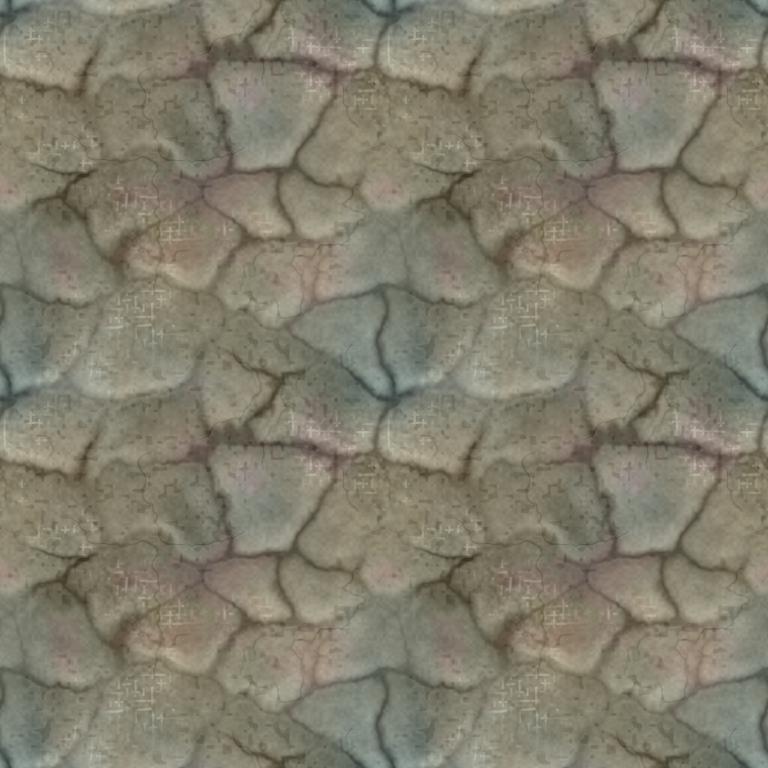
This texture is drawn by a WebGL 1 fragment shader. Its source:

```glsl
precision highp float;
uniform vec2 u_resolution;

vec2 hash2(vec2 p) {
  vec3 q = fract(p.xyx * vec3(0.1031, 0.1030, 0.0973));
  q += dot(q, q.yzx + 33.33);
  return fract((q.xx + q.yz) * q.zy);
}

// Value noise on the unit tile, wrapping after n cells
float noise(vec2 p, float n, float seed) {
  p *= n;
  vec2 i = floor(p), f = fract(p);
  f = f * f * (3.0 - 2.0 * f);
  float a = hash2(mod(i, n) + seed).x;
  float b = hash2(mod(i + vec2(1.0, 0.0), n) + seed).x;
  float c = hash2(mod(i + vec2(0.0, 1.0), n) + seed).x;
  float d = hash2(mod(i + 1.0, n) + seed).x;
  return mix(mix(a, b, f.x), mix(c, d, f.x), f.y);
}

float fbm(vec2 p, float n, float seed) {
  float sum = 0.0, amp = 0.5;
  for (int i = 0; i < 5; i++) {
    sum += amp * noise(p, n, seed);
    n *= 2.0;
    amp *= 0.5;
    seed += 17.0;
  }
  return sum / 0.97;
}

vec2 stoneSite(vec2 cell, vec2 grid) {
  return cell + 0.08 + 0.84 * hash2(mod(cell, grid) + 41.0);
}

// Wrapped Voronoi: xy = vector to the stone's site, z = rounded edge distance, w = stone id
vec4 stones(vec2 p, vec2 grid) {
  p *= grid;
  vec2 base = floor(p), home = base, toSite = vec2(8.0);
  for (int y = -1; y <= 1; y++)
    for (int x = -1; x <= 1; x++) {
      vec2 cell = base + vec2(x, y);
      vec2 r = stoneSite(cell, grid) - p;
      if (dot(r, r) < dot(toSite, toSite)) {
        toSite = r;
        home = cell;
      }
    }
  float sum = 0.0;
  for (int y = -2; y <= 2; y++)
    for (int x = -2; x <= 2; x++) {
      vec2 cell = home + vec2(x, y);
      vec2 r = stoneSite(cell, grid) - p;
      vec2 gap = r - toSite;
      if (dot(gap, gap) > 0.0001)
        sum += exp(-22.0 * dot(0.5 * (toSite + r), normalize(gap)));
    }
  return vec4(toSite, -log(sum) / 22.0, hash2(mod(home, grid) + 7.0).x);
}

// Short pale scratches along a bent square lattice
float lace(vec2 p, float n) {
  p *= n;
  vec2 i = mod(floor(p), n), f = abs(fract(p) - 0.5);
  vec2 on = step(vec2(0.5), hash2(i + 63.0));
  vec2 line = on * (1.0 - smoothstep(0.04, 0.22, f));
  return max(line.x, line.y);
}

void main() {
  vec2 p = fract(gl_FragCoord.xy / u_resolution * 2.0);
  vec2 bend = vec2(fbm(p, 5.0, 3.0), fbm(p, 5.0, 90.0)) - 0.5;
  vec4 stone = stones(p + 0.17 * bend, vec2(4.0, 5.0));
  float edge = max(stone.z, 0.0);
  float inside = smoothstep(0.0, 0.14, edge);

  // Mottled body with a slow drift of hue
  float cloud = fbm(p, 4.0, 130.0);
  float patches = fbm(p, 3.0, 210.0);
  vec3 color = vec3(0.535, 0.525, 0.45) + 0.26 * (cloud - 0.5);
  color += vec3(0.15, 0.02, -0.06) * (fbm(p, 3.0, 260.0) - 0.5);
  color += vec3(-0.07, 0.02, 0.12) * (patches - 0.5);
  color += vec3(0.035, -0.005, 0.02) * smoothstep(0.52, 0.72, fbm(p, 6.0, 330.0));
  color += 0.07 * (stone.w - 0.5) * inside;

  // Worn pale rims, brighter below, and a dished centre
  float rim = smoothstep(0.02, 0.13, edge) * (1.0 - smoothstep(0.12, 0.42, edge));
  float wear = smoothstep(0.3, 0.7, fbm(p, 7.0, 400.0));
  color += rim * (0.07 * wear + 0.14 * stone.y);
  color -= 0.05 * smoothstep(0.2, 0.5, edge) * smoothstep(0.35, 0.65, patches);

  // Lattice scratches and chalky grains in scattered areas
  float chalk = smoothstep(0.49, 0.66, fbm(p, 5.0, 470.0));
  float broken = smoothstep(0.35, 0.65, noise(p, 32.0, 520.0));
  color += 0.10 * chalk * broken * inside * lace(p + 0.02 * bend, 44.0);
  color += 0.09 * chalk * (noise(p, 110.0, 560.0) - 0.25);

  // Dark pits and fine grain
  float pits = smoothstep(0.68, 0.85, noise(p, 72.0, 610.0));
  color -= 0.07 * pits * smoothstep(0.42, 0.62, fbm(p, 6.0, 650.0));
  color += 0.05 * (noise(p, 128.0, 700.0) - 0.5);
  color += 0.04 * (noise(p, 60.0, 830.0) - 0.5);

  // Hairline cracks
  float crack = 1.0 - smoothstep(0.0, 0.014, abs(fbm(p, 4.0, 880.0) - 0.5));
  color -= 0.07 * crack * smoothstep(0.45, 0.6, noise(p, 7.0, 920.0));

  // Joints fade in and out, with a soft shadow around them
  float depth = mix(0.35, 1.0, smoothstep(0.25, 0.65, noise(p, 6.0, 960.0)));
  color -= vec3(0.075, 0.08, 0.075) * depth * exp(-edge / 0.10);
  color -= vec3(0.10, 0.105, 0.10) * depth * exp(-edge * edge / 0.0012);

  gl_FragColor = vec4(clamp(color, 0.0, 1.0), 1.0);
}
```
